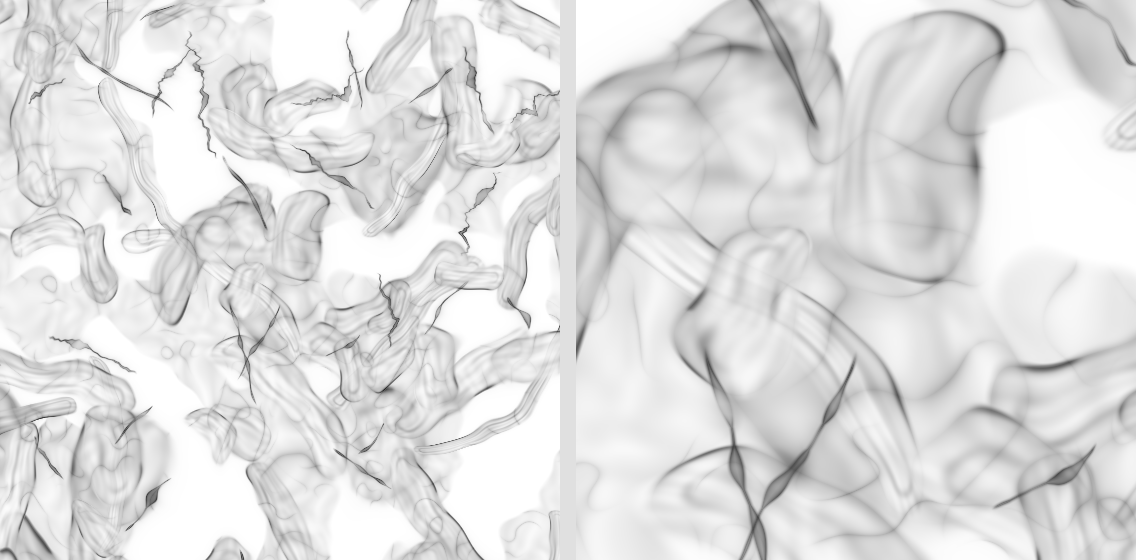
Left, the full canvas; right, a detail of the centre.
A WebGL 1 fragment shader for this texture map:

```glsl
precision highp float;
// Grey map of tangled, translucent tubes and rounded lumps on white.
// Scattered bent capsules are painted over each other in layers with shaded
// rims and inner folds, then finished with wrinkles and thin dark creases.

uniform vec2 u_resolution;

const float TAU = 6.28319;
const float PAPER = 1.0;
const float WEB_GREY = 0.92;
const float CREASE_GREY = 0.16;

vec2 hash2(vec2 p) {
  vec3 q = fract(p.xyx * vec3(0.1031, 0.103, 0.0973));
  q += dot(q, q.yzx + 33.33);
  return fract((q.xx + q.yz) * q.zy);
}

float cornerSlope(vec2 id, vec2 offset) {
  float angle = TAU * hash2(id).x;
  return dot(vec2(cos(angle), sin(angle)), offset);
}

// Gradient noise, roughly -0.7 to 0.7
float noise(vec2 p) {
  vec2 i = floor(p), f = fract(p);
  vec2 u = f * f * f * (f * (f * 6.0 - 15.0) + 10.0);
  vec2 e = vec2(1.0, 0.0);
  float low = mix(cornerSlope(i, f), cornerSlope(i + e, f - e), u.x);
  float high = mix(cornerSlope(i + e.yx, f - e.yx), cornerSlope(i + 1.0, f - 1.0), u.x);
  return mix(low, high, u.y);
}

vec2 warp(vec2 p, float frequency, float amount) {
  vec2 q = p * frequency;
  return p + amount * vec2(noise(q + 3.7), noise(q + 41.3));
}

vec2 rotate(vec2 p, float angle) {
  float c = cos(angle), s = sin(angle);
  return vec2(c * p.x + s * p.y, c * p.y - s * p.x);
}

float bump(float x, float width) {
  return exp(-x * x / (width * width));
}

// Paints one bent capsule per cell, in a fixed order
float paintTubes(float tone, vec2 p, float seed, float halfLength, float radius, float presence) {
  vec2 cell = floor(p);
  for (int j = -1; j <= 1; j++) {
    for (int i = -1; i <= 1; i++) {
      vec2 id = cell + vec2(float(i), float(j));
      vec2 place = hash2(id + seed);
      vec2 pose = hash2(id + seed + 31.7);
      vec2 look = hash2(id + seed + 77.1);
      float present = step(look.x, presence);

      vec2 q = rotate(p - id - mix(vec2(0.2), vec2(0.8), place), TAU * pose.x);
      q.y += 1.2 * (pose.y - 0.5) * q.x * q.x;
      float r = radius * mix(0.7, 1.2, look.y);
      float d = length(vec2(max(abs(q.x) - halfLength, 0.0), q.y)) - r;

      float patches = clamp(0.5 + 1.4 * noise(q * 4.0 + id * 5.3 + seed), 0.0, 1.0);
      float grain = noise(vec2(q.x * 5.0, q.y * 3.5 / r) + id * 3.1);
      float side = smoothstep(-1.0, 1.0, q.y / r);
      float softness = r * mix(0.03, 0.2, 1.0 - patches);
      float cover = present * smoothstep(softness, -softness, d);
      float rimWidth = r * mix(0.22, 0.09, patches);
      float rim = exp(-abs(d + 0.06 * r) / rimWidth) * mix(0.35, 1.0, side) * mix(0.4, 1.0, patches);
      float edge = bump(d + 0.07 * r, 0.06 * r) * side * smoothstep(0.55, 0.9, patches);
      float fold = bump(d + 0.58 * r, 0.12 * r) * (1.0 - patches);
      float body = mix(0.85, 0.95, pose.y) + 0.13 * grain;
      body -= 0.36 * rim + 0.3 * edge + 0.18 * fold + 0.04 * side;

      tone -= 0.03 * present * exp(-max(d, 0.0) / (0.15 * r));
      tone = mix(tone, body, 0.78 * cover);
    }
  }
  return tone;
}

// Inks thin spindles and ragged lines with darker outlines
float paintCreases(float tone, vec2 p, float seed, float heading, float presence) {
  vec2 cell = floor(p);
  for (int j = -1; j <= 1; j++) {
    for (int i = -1; i <= 1; i++) {
      vec2 id = cell + vec2(float(i), float(j));
      vec2 place = hash2(id + seed);
      vec2 pose = hash2(id + seed + 19.3);
      vec2 look = hash2(id + seed + 53.9);

      vec2 q = rotate(p - id - mix(vec2(0.2), vec2(0.8), place), heading + 1.1 * (pose.x - 0.5));
      float ragged = 0.13 * look.y * look.y * look.y;
      q.y += 0.4 * (look.y - 0.5) * q.x * q.x;
      q.y += ragged * (noise(vec2(q.x * 7.0, seed + id.x)) + 0.3 * noise(vec2(q.x * 24.0, id.y)));
      float halfLength = mix(0.16, 0.5, pose.y);
      float taper = max(1.0 - q.x * q.x / (halfLength * halfLength), 0.0);
      float width = 0.05 * taper * clamp(0.15 + 1.4 * noise(vec2(q.x * 5.0, id.x + id.y)), 0.04, 1.0);
      float d = abs(q.y) - width;

      float ink = smoothstep(0.011, -0.003, d) * smoothstep(0.0, 0.25, taper);
      float outline = mix(0.35, 1.0, exp(-abs(d) / 0.007));
      float strength = clamp(0.6 + 1.2 * noise(q * 6.0 + id), 0.15, 1.0);
      float shadow = 0.12 * taper * exp(-max(d, 0.0) / 0.025);
      float present = step(look.x, presence);
      tone = mix(tone - present * shadow, CREASE_GREY, present * ink * outline * strength);
    }
  }
  return tone;
}

// Fine curved wrinkles along the zero lines of noise, broken into patches
float wrinkles(vec2 p, float frequency) {
  float line = exp(-abs(noise(p * frequency)) / 0.05);
  return line * smoothstep(-0.1, 0.4, noise(p * frequency * 0.6 + 17.0));
}

void main() {
  vec2 uv = gl_FragCoord.xy / min(u_resolution.x, u_resolution.y);
  vec2 p = warp(warp(uv, 5.0, 0.035), 15.0, 0.016) + 4.0;

  // Pale webbing beneath the solid forms
  float web = smoothstep(-0.02, 0.04, noise(p * 5.0) + 0.35 * noise(p * 13.0));
  float tone = mix(PAPER, WEB_GREY, web);

  // Lumps, slender strands, main tubes, then small knots
  tone = paintTubes(tone, p * 3.9, 11.0, 0.12, 0.29, 0.7);
  tone = paintTubes(tone, p * 3.7, 47.0, 0.6, 0.065, 0.6);
  tone = paintTubes(tone, p * 4.3, 83.0, 0.5, 0.15, 0.6);
  tone = paintTubes(tone, p * 4.9, 129.0, 0.2, 0.2, 0.42);
  tone = paintTubes(tone, p * 7.5, 157.0, 0.25, 0.2, 0.35);

  // Wrinkles and faint streaks inside the grey forms only
  float inside = smoothstep(1.0, 0.9, tone);
  float streaks = noise(warp(p, 9.0, 0.06) * vec2(42.0, 26.0));
  float folds = wrinkles(warp(p, 7.0, 0.05), 12.0) + 0.8 * wrinkles(p + 9.0, 24.0);
  tone += inside * (0.08 * streaks - 0.2 * folds + 0.02);

  tone = paintCreases(tone, p * 4.2, 171.0, -1.0, 0.65);
  tone = paintCreases(tone, p * 5.3, 213.0, 0.7, 0.42);
  gl_FragColor = vec4(vec3(clamp(tone, 0.0, 1.0)), 1.0);
}
```
